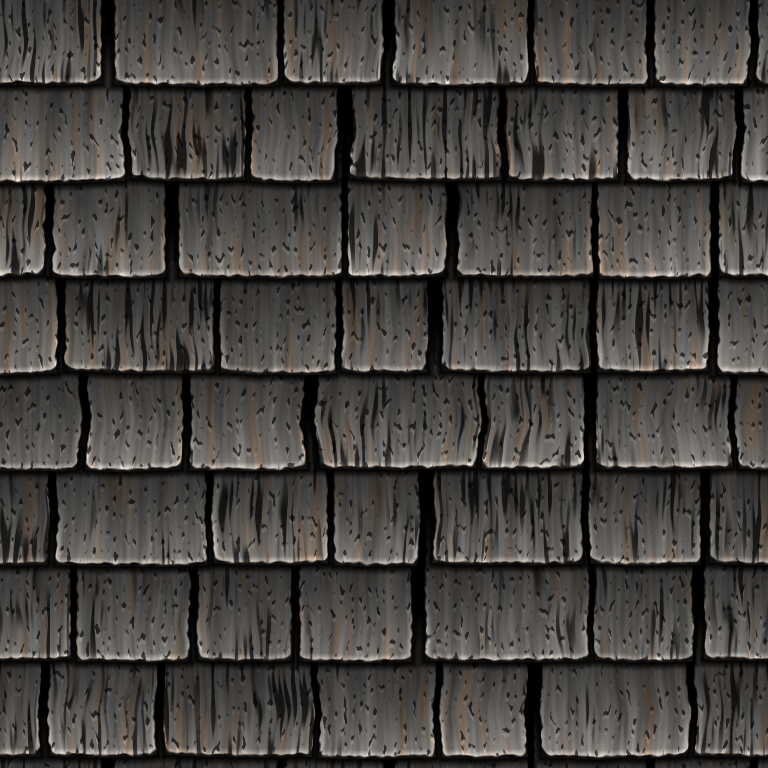
Reproduce this texture procedurally as a three.js fragment shader.

```glsl
#define COURSES 8.0
#define COLUMNS 6.0
#define ORIGIN -0.006
#define BUTT_LINE 0.15
#define BEND 0.06
#define CORNER 0.013
#define SOFT 0.001
#define PIT_DEPTH 0.62
#define CRACK_DEPTH 0.72
#define RIM_LIGHT 0.24

varying vec2 vUv;

vec2 hash2(vec2 p) {
  vec3 q = fract(p.xyx * vec3(0.1031, 0.103, 0.0973));
  q += dot(q, q.yzx + 33.33);
  return fract((q.xx + q.yz) * q.zy);
}

float corner(vec2 cell, vec2 f, vec2 o) {
  return dot(hash2(cell + o) * 2.0 - 1.0, f - o);
}

float gradientNoise(vec2 p) {
  vec2 c = floor(p), f = fract(p);
  vec2 u = f * f * f * (f * (f * 6.0 - 15.0) + 10.0);
  float low = mix(corner(c, f, vec2(0.0)), corner(c, f, vec2(1.0, 0.0)), u.x);
  float high = mix(corner(c, f, vec2(0.0, 1.0)), corner(c, f, vec2(1.0)), u.x);
  return mix(low, high, u.y);
}

// Selects one of eight values
float pick(vec4 a, vec4 b, float i) {
  vec4 mask = 1.0 - min(abs(vec4(0.0, 1.0, 2.0, 3.0) - mod(i, 4.0)), 1.0);
  return dot(i < 3.5 ? a : b, mask);
}

// Two width patterns alternate between courses
float joint(float i, bool odd) {
  float k = mod(i, COLUMNS);
  return i + (odd ? pick(vec4(0.0, 0.35, 0.19, 0.305), vec4(0.24, 0.04, 0.0, 0.0), k)
                  : pick(vec4(0.0, 0.22, 0.17, -0.08), vec4(0.16, 0.095, 0.0, 0.0), k));
}

float halfGap(float i, bool odd) {
  float k = mod(i, COLUMNS);
  return odd ? pick(vec4(0.052, 0.023, 0.046, 0.023), vec4(0.031, 0.031, 0.0, 0.0), k)
             : pick(vec4(0.031, 0.024, 0.024, 0.058), vec4(0.027, 0.035, 0.0, 0.0), k);
}

// Weathered wood: grain, cracks and pits
vec3 wood(vec2 p, vec2 traits) {
  float grain = gradientNoise(p * vec2(65.0, 4.0)) + 0.7 * gradientNoise(p * vec2(190.0, 14.0));
  float fiber = gradientNoise(p * vec2(150.0, 13.0) + 0.15 * grain);
  float cluster = gradientNoise(p * vec2(24.0, 9.0)) + 0.65 * traits.x - 0.3;
  float crack = smoothstep(0.02, 0.25, fiber) * smoothstep(-0.05, 0.3, cluster);
  vec2 q = p * vec2(150.0, 95.0) + vec2(0.0, grain);
  float pit = smoothstep(0.2, 0.38, gradientNoise(q));
  float lip = smoothstep(0.2, 0.38, gradientNoise(q + vec2(0.1, 0.55)));
  float tone = 1.0 + 0.38 * grain + 0.2 * max(lip - pit, 0.0);
  tone *= (1.0 - PIT_DEPTH * pit) * (1.0 - CRACK_DEPTH * crack);
  float rust = smoothstep(0.0, 0.4, gradientNoise(p * vec2(75.0, 6.0) + 31.0));
  vec3 tint = mix(vec3(1.0, 0.975, 0.945), vec3(1.09, 0.95, 0.83), rust);
  return tint * tone * (0.9 + 0.22 * traits.y);
}

// Colour in rgb, signed distance inside the outline in a
vec4 shingle(vec2 uv, float course) {
  float v = (uv.y - ORIGIN) * COURSES - course;
  float k = mod(course, COURSES);
  bool odd = mod(k, 2.0) > 0.5;
  float shift = pick(vec4(1.25, 3.27, 0.414, 2.42), vec4(0.477, 1.344, 5.77, 0.844), k);
  float bend = BEND * gradientNoise(vec2(k * 7.3 + 0.5, v * 2.5));
  float t = mod(uv.x * COLUMNS - shift + bend * sin(12.56637 * uv.x + k * 2.0), COLUMNS);
  float n = 0.0;
  for (int i = 1; i < 6; i++) {
    if (t >= joint(float(i), odd)) n = float(i);
  }

  // Outline with a rough, slightly bowed butt
  vec2 traits = hash2(vec2(n * 3.0 + 5.0, k * 5.0 + 11.0));
  float start = joint(n, odd), end = joint(n + 1.0, odd);
  float across = (t - start) / (end - start) * 2.0 - 1.0;
  vec2 p = vec2(t - start, 0.0) / COLUMNS + vec2(0.0, v / COURSES) + traits.yx * 7.0;
  float rough = gradientNoise(p * 85.0);
  float butt = BUTT_LINE + 0.025 * (traits.x - 0.5) + 0.02 * across * across
             + 0.02 * (traits.y - 0.5) * across + 0.015 * gradientNoise(p * vec2(35.0, 3.0));
  float h = v - butt;
  float side = min(t - start - halfGap(n, odd), end - t - halfGap(n + 1.0, odd)) / COLUMNS;
  side += 0.0012 * rough;
  float bottom = h / COURSES;

  // Falling light, pale worn rim and chipped dark edge
  float light = mix(0.49, 0.2, pow(clamp(h, 0.0, 1.0), 0.75));
  light *= 1.0 - smoothstep(0.95, 1.6, h);
  vec2 inset = max(CORNER - vec2(side + 0.003, bottom), 0.0);
  float inner = CORNER - length(inset);
  float fade = 1.0 - smoothstep(0.1, 1.0, h);
  float rim = (1.0 - smoothstep(0.003, CORNER, inner)) * (0.25 + 0.75 * fade);
  float chip = smoothstep(0.002, 0.0055, inner + 0.004 * rough);
  vec3 color = wood(p, traits) * (light + RIM_LIGHT * rim * fade + 0.03 * rim * light);
  color = mix(vec3(0.1, 0.085, 0.07) * (0.8 + rough) * (0.4 + 0.6 * fade), color, chip);
  return vec4(color, min(side, bottom));
}

void main() {
  float course = floor((vUv.y - ORIGIN) * COURSES);
  vec4 upper = shingle(vUv, course);
  vec4 lower = shingle(vUv, course - 1.0);

  // Lower course seen below the butts and through the gaps
  float contact = smoothstep(0.0, 0.013, -upper.a);
  vec3 under = lower.rgb * smoothstep(-SOFT, SOFT, lower.a) * mix(0.08, 1.0, contact);
  vec3 color = mix(under, upper.rgb, smoothstep(-SOFT, SOFT, upper.a));
  gl_FragColor = vec4(clamp(color, 0.0, 1.0), 1.0);
}
```
